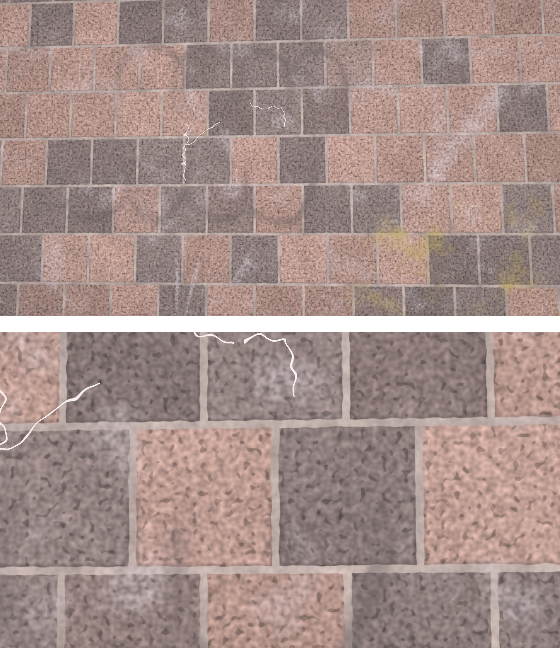
Top: the whole. Bottom: its middle third, enlarged.
This texture is drawn by a Shadertoy shader. Its source:

```glsl
const vec3 PINK_BRICK = vec3(0.70, 0.575, 0.54);
const vec3 GREY_BRICK = vec3(0.535, 0.475, 0.47);
const vec3 MORTAR = vec3(0.73, 0.665, 0.645);
const vec3 CHALK = vec3(0.84, 0.79, 0.82);
const vec3 SOOT = vec3(0.40, 0.36, 0.37);
const vec3 YELLOW = vec3(0.76, 0.67, 0.38);
const vec2 WALL_ORIGIN = vec2(0.8056, 0.2593); // a joint on a level course
const float COURSE = 0.1525;                  // course height at the left
const vec2 TILT = vec2(0.0064, -0.0095);      // perspective growth of courses
const float BRICK_ASPECT = 0.968;
const float JOINT = 0.027;                    // half joint, in bricks
const float GREY_SHARE = 0.43;
const float GRAIN = 0.36;

float hash(vec2 p) {
    vec3 q = fract(p.xyx * vec3(0.1031, 0.1030, 0.0973));
    q += dot(q, q.yzx + 33.33);
    return fract((q.x + q.y) * q.z);
}

float cornerSlope(vec2 cell, vec2 offset) {
    float angle = 6.2832 * hash(cell);
    return dot(vec2(cos(angle), sin(angle)), offset);
}

float gradientNoise(vec2 p) {
    vec2 i = floor(p), f = fract(p), e = vec2(1, 0);
    vec2 w = f * f * f * (f * (f * 6.0 - 15.0) + 10.0);
    return mix(mix(cornerSlope(i, f), cornerSlope(i + e, f - e), w.x),
               mix(cornerSlope(i + e.yx, f - e.yx), cornerSlope(i + 1.0, f - 1.0), w.x), w.y);
}

float fbm(vec2 p) {
    float sum = 0.0, amplitude = 0.6;
    for (int i = 0; i < 4; i++) {
        sum += amplitude * gradientNoise(p);
        p = mat2(1.6, 1.2, -1.2, 1.6) * p + 7.3;
        amplitude *= 0.5;
    }
    return sum;
}

float segment(vec2 p, vec2 a, vec2 b) {
    vec2 d = b - a;
    return length(p - a - d * clamp(dot(p - a, d) / dot(d, d), 0.0, 1.0));
}

float glow(vec2 p, vec2 centre, vec2 size) {
    vec2 d = (p - centre) / size;
    return exp(-dot(d, d));
}

// Faded spray arcs: arches above, bowls below
float sprayArcs(vec2 p) {
    float ink = 0.0;
    p += 0.02 * vec2(gradientNoise(p * 7.0), gradientNoise(p * 7.0 + 20.0));
    for (int i = 0; i < 8; i++) {
        float k = float(i / 2), up = i % 2 == 0 ? 1.0 : -1.0;
        vec2 centre = up > 0.0 ? vec2(0.48 + 0.175 * k, 0.745) : vec2(0.30 + 0.195 * k, 0.405);
        vec2 q = (p - centre) * vec2(1.0, up);
        float radius = 0.085 + 0.025 * hash(vec2(i, 4));
        float d = abs(length(vec2(q.x, max(q.y, 0.0))) - radius);
        float fade = smoothstep(-0.13, 0.02, q.y) * (0.65 + 0.35 * smoothstep(-0.05, 0.05, q.x));
        ink = max(ink, fade * (1.0 - smoothstep(0.003, 0.019, d)));
    }
    return ink * clamp(0.65 + 0.9 * fbm(p * 14.0), 0.0, 1.0);
}

// Thin jagged chips of bare white
float scratches(vec2 p, float pixel) {
    p += 0.02 * vec2(gradientNoise(p * 48.0), gradientNoise(p * 48.0 + 9.0));
    float d = segment(p, vec2(0.59, 0.606), vec2(0.583, 0.433));
    d = min(d, segment(p, vec2(0.572, 0.525), vec2(0.694, 0.618)));
    d = min(d, segment(p, vec2(0.787, 0.676), vec2(0.829, 0.653)));
    d = min(d, segment(p, vec2(0.856, 0.657), vec2(0.898, 0.653)));
    d = min(d, segment(p, vec2(0.898, 0.653), vec2(0.905, 0.602)));
    return 1.0 - smoothstep(0.0014 - 0.5 * pixel, 0.0014 + 0.5 * pixel, d);
}

void mainImage(out vec4 fragColor, in vec2 fragCoord) {
    float pixel = 1.0 / iResolution.y;
    vec2 p = fragCoord * pixel;

    // Running bond in slight perspective
    float scale = COURSE + TILT.x * p.x + TILT.y * (p.y - WALL_ORIGIN.y);
    vec2 wall = (p - WALL_ORIGIN) / (scale * vec2(BRICK_ASPECT, 1.0));
    float row = floor(wall.y);
    wall.x += 0.5 * mod(row, 2.0);
    vec2 id = vec2(floor(wall.x), row) + 40.0, cell = fract(wall);
    vec2 edge = 0.5 - abs(cell - 0.5);
    float inset = min(edge.x, edge.y) - JOINT + 0.013 * gradientNoise(p * 75.0);
    float aa = 0.75 * pixel / scale;
    float brick = smoothstep(-aa, aa, inset);

    // Brick tone and pitted grain
    float grey = 1.0 - smoothstep(GREY_SHARE - 0.08, GREY_SHARE + 0.08, hash(id));
    vec3 face = mix(PINK_BRICK, GREY_BRICK, grey) * (0.94 + 0.12 * hash(id + 17.0));
    float grain = 0.6 * gradientNoise(p * 185.0) + 0.6 * gradientNoise(p * 105.0 + 5.0);
    face *= 1.0 + GRAIN * grain + 0.12 * fbm(p * 12.0);
    face *= 1.0 - 0.22 * smoothstep(0.2, 0.4, gradientNoise(p * 130.0 + 31.0));
    face *= 1.0 - 0.16 * (1.0 - smoothstep(0.0, 0.035, inset)) * step(cell.y, 0.5);
    vec3 joint = MORTAR * (0.97 + 0.3 * fbm(p * 16.0) + 0.12 * grain);
    vec3 color = mix(joint, face, brick);

    // Spray, chalk rubbings and yellow residue
    color = mix(color, SOOT, 0.48 * sprayArcs(p));
    float patches = smoothstep(0.05, 0.45, fbm(p * 9.0 + 3.0));
    float fan = gradientNoise(vec2((p.x - 0.55) / (p.y + 0.25) * 16.0, p.y * 4.0));
    float rubbing = 0.45 * patches + 0.6 * smoothstep(0.2, 0.5, fan) * glow(p, vec2(0.5, 0.13), vec2(0.4, 0.16));
    float smear = 1.0 - smoothstep(0.005, 0.05, segment(p, vec2(1.38, 0.46), vec2(1.58, 0.70)));
    rubbing += smear * (0.45 + 0.8 * fbm(p * 22.0));
    color = mix(color, CHALK, clamp(rubbing * (0.75 + grain), 0.0, 0.8));
    float zone = smoothstep(1.05, 1.25, p.x) * (1.0 - smoothstep(0.30, 0.46, p.y));
    float residue = smoothstep(0.0, 0.4, fbm(p * 7.0 + 12.0)) * (0.55 + 0.4 * (1.0 - brick));
    color = mix(color, YELLOW, zone * clamp(residue * (0.8 + grain), 0.0, 0.8));
    color = mix(color, vec3(0.93, 0.90, 0.90), scratches(p, pixel));

    // Soft falloff towards the corners
    vec2 fromCentre = fragCoord / iResolution.xy - 0.5;
    color *= 1.05 - 0.24 * dot(fromCentre, fromCentre);
    fragColor = vec4(clamp(color, 0.0, 1.0), 1.0);
}
```
